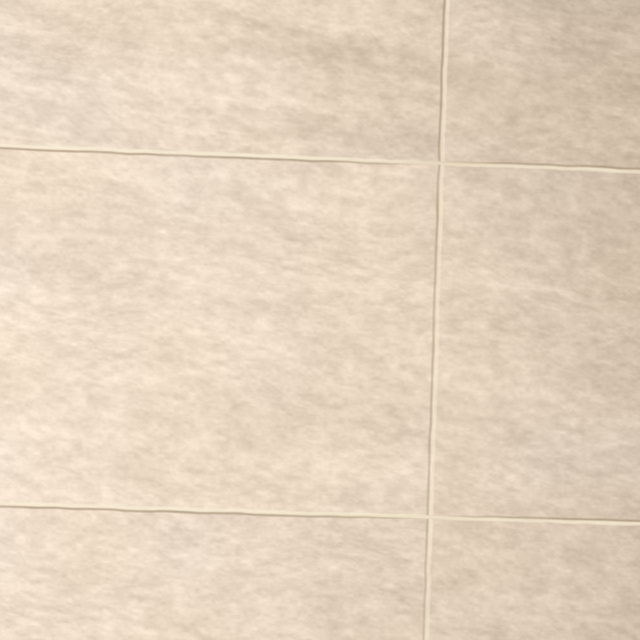
Write a WebGL 1 fragment shader that draws this texture.

```glsl
precision highp float;
// Cream stone wall tiles seen slightly askew, with thin pale joints.
// Slanted joint lines give each tile its own cell; stretched noise seeded
// per cell draws veins and flecks, and a broad gradient lights it from the left.
uniform vec2 u_resolution;

float hash(vec2 p) {
  p = fract(p * vec2(0.1031, 0.1137));
  p += dot(p, p.yx + 33.33);
  return fract((p.x + p.y) * p.x * 17.0);
}

float noise(vec2 p) {
  vec2 i = floor(p);
  vec2 f = fract(p);
  f = f * f * (3.0 - 2.0 * f);
  return mix(mix(hash(i), hash(i + vec2(1.0, 0.0)), f.x),
             mix(hash(i + vec2(0.0, 1.0)), hash(i + 1.0), f.x), f.y);
}

float fbm(vec2 p) {
  float sum = 0.0;
  float gain = 0.5;
  for (int i = 0; i < 5; i++) {
    sum += gain * noise(p);
    p = mat2(1.9, 0.25, -0.25, 1.9) * p + 17.3;
    gain *= 0.55;
  }
  return sum;
}

// Soft band of the given half width around d = 0
float band(float d, float halfWidth, float pixel) {
  float soft = 0.0010 + pixel;
  return 1.0 - smoothstep(halfWidth - soft, halfWidth + soft, abs(d));
}

// Tone of the stone, centred on zero
float stone(vec2 uv, vec2 tile) {
  vec2 p = uv + vec2(0.0, 0.13 * uv.x) + tile * vec2(7.3, 5.7) + 20.0;
  p.y += 0.03 * (noise(p * vec2(4.0, 7.0)) - 0.5);
  float veins = fbm(p * vec2(4.0, 30.0)) - 0.53;
  float clouds = fbm(p * vec2(9.0, 17.0) + 40.0) - 0.53;
  float flecks = fbm(p * vec2(45.0, 95.0)) - 0.53;
  float grain = noise(p * vec2(125.0, 190.0) + 60.0) - 0.5;
  float dust = noise(uv * 240.0 + 8.0) - 0.5;
  // Veins are strongest in the upper left, the right side is grainier
  float veined = mix(0.25, 0.75, smoothstep(0.2, 1.0, uv.y) * smoothstep(1.0, 0.3, uv.x));
  return veins * veined + clouds * 0.28 + flecks * 0.62 + grain * 0.17 + dust * 0.10;
}

void main() {
  vec2 uv = gl_FragCoord.xy / u_resolution;
  float pixel = 0.6 / min(u_resolution.x, u_resolution.y);

  // Cell coordinates, with joints at whole numbers
  float rowHeight = 0.5595 - 0.009 * uv.x;
  vec2 cell = vec2((uv.x - 0.667 - 0.032 * uv.y) / 1.1,
                   (uv.y - 0.2135 + 0.032 * uv.x) / rowHeight);
  vec2 tile = floor(cell);
  vec2 joint = (cell - floor(cell + 0.5)) * vec2(1.1, rowHeight);
  joint += 0.0016 * (vec2(noise(uv.yx * 35.0), noise(uv * 35.0 + 9.0)) - 0.5);

  // Light falls off to the right and into the corners
  float tone = 0.86 - 0.42 * uv.x + 0.04 * sin(uv.y * 5.0);
  tone -= 0.25 * smoothstep(0.6, 1.3, uv.x * uv.x + 0.45 * uv.y * uv.y);
  tone -= 0.10 * smoothstep(0.3, 0.0, uv.y) * uv.x;
  tone += 0.04 * (hash(tile + 31.0) - 0.5);
  tone += stone(uv, tile);
  vec3 color = mix(vec3(0.78, 0.71, 0.63), vec3(0.975, 0.905, 0.825), clamp(tone, -0.2, 1.15));

  // Faint shifts between rosy and grey stone
  color += (noise(uv * 7.0 + tile * 11.0 + 50.0) - 0.5) * vec3(0.010, -0.002, -0.014);

  // Shadowed edges, then the pale joint faces
  float wear = 0.7 + 0.3 * noise(uv * 18.0 + 4.0);
  float shadeRow = band(joint.y + mix(0.0042, -0.0042, smoothstep(0.45, 0.9, uv.x)), 0.0022, pixel);
  float shadeColumn = band(joint.x + 0.0045, 0.0024, pixel) * mix(0.5, 1.0, uv.y);
  color = mix(color, vec3(0.66, 0.58, 0.48), 0.75 * wear * max(shadeRow, shadeColumn));
  float lightRow = band(joint.y, 0.0028, pixel) * mix(1.0, 0.75, uv.x);
  float lightColumn = band(joint.x, 0.0034, pixel) * 0.6;
  color = mix(color, vec3(0.98, 0.93, 0.83), wear * max(lightRow, lightColumn));

  gl_FragColor = vec4(clamp(color, 0.0, 1.0), 1.0);
}
```
